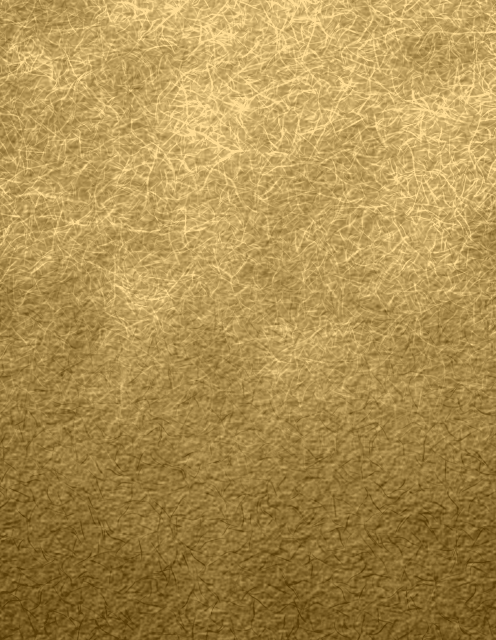
Write a Shadertoy shader that draws this texture.

```glsl
// Gold leather-like foil: a bright, fibrous upper part fading to a dark grained base.
// Tapered, bent strands are scattered on jittered grids at several scales, then
// added to a vertical light falloff, soft mottling and embossed grain.

const vec3 DARK_GOLD = vec3(0.45, 0.34, 0.12);
const vec3 PALE_GOLD = vec3(0.95, 0.82, 0.54);
const float PI = 3.14159;

// Sine-free hash: three random values per 2D point
vec3 hash3(vec2 p) {
    vec3 q = fract(p.xyx * vec3(0.1031, 0.1030, 0.0973));
    q += dot(q, q.yxz + 33.33);
    return fract((q.xxy + q.yzz) * q.zyx);
}

float valueNoise(vec2 p) {
    vec2 cell = floor(p);
    vec2 f = fract(p);
    f = f * f * (3.0 - 2.0 * f);
    float low = mix(hash3(cell).x, hash3(cell + vec2(1, 0)).x, f.x);
    float high = mix(hash3(cell + vec2(0, 1)).x, hash3(cell + vec2(1, 1)).x, f.x);
    return mix(low, high, f.y);
}

float fbm(vec2 p) {
    float sum = 0.0;
    float gain = 0.5;
    for (int i = 0; i < 4; i++) {
        sum += gain * valueNoise(p);
        p = mat2(1.6, 1.2, -1.2, 1.6) * p + 7.3;
        gain *= 0.5;
    }
    return sum / 0.9375;
}

// Slope of the noise along a light direction, like a lit relief
float emboss(vec2 p, vec2 lightStep) {
    return valueNoise(p + lightStep) - valueNoise(p - lightStep);
}

// Strongest strand covering p; width is in canvas heights
float strands(vec2 p, float scale, float width, float seed) {
    vec2 wobble = vec2(valueNoise(p * scale * 1.7 + seed),
                       valueNoise(p * scale * 1.7 + seed + 41.0)) - 0.5;
    vec2 q = p * scale + 0.35 * wobble + seed;
    vec2 cell = floor(q);
    float cover = 0.0;
    for (int y = -1; y <= 1; y++)
    for (int x = -1; x <= 1; x++)
    for (int k = 0; k < 3; k++) {
        vec2 home = cell + vec2(x, y);
        vec3 place = hash3(home + float(k) * 57.0);
        vec3 shape = hash3(home + float(k) * 57.0 + 191.0);
        float angle = PI * (place.z + 0.08 * (shape.y - 0.5));
        vec2 dir = normalize(vec2(cos(angle), 0.8 * sin(angle)));
        vec2 d = q - home - place.xy;
        float along = dot(d, dir);
        float across = dot(d, vec2(-dir.y, dir.x)) + (shape.y - 0.5) * 0.5 * along * along;
        float halfLength = 0.4 + 0.55 * shape.x;
        float taper = 1.0 - smoothstep(0.35, 1.0, abs(along) / halfLength);
        float line = 1.0 - smoothstep(0.0, width * scale, abs(across));
        cover = max(cover, line * taper * mix(0.3, 1.0, shape.z));
    }
    return cover;
}

// Vertical light with a soft glow above and darker side edges
float lightFalloff(vec2 uv) {
    float side = abs(uv.x - 0.5) * 2.0;
    float light = mix(0.04, 0.75, smoothstep(-0.15, 0.85, uv.y));
    float glow = exp(-6.0 * dot(uv - vec2(0.42, 0.9), uv - vec2(0.42, 0.9)));
    return light + 0.06 * glow - 0.13 * side * side * side;
}

void mainImage(out vec4 fragColor, in vec2 fragCoord) {
    vec2 uv = fragCoord / iResolution.xy;
    vec2 p = fragCoord / iResolution.y;
    float thin = max(0.0023, 1.1 / iResolution.y);

    // Soft patches, which also thin out the strands
    float mottle = fbm(p * vec2(9.0, 11.0) + 3.0);
    float sheen = smoothstep(0.15, 0.8, uv.y);

    // Bright strands from long and loose to short and dense
    float fibres = 0.60 * strands(p, 13.0, thin * 1.1, 5.0)
                 + 0.60 * strands(p, 23.0, thin, 23.0)
                 + 0.55 * strands(p, 37.0, thin, 71.0)
                 + 0.45 * strands(p, 56.0, thin * 0.9, 113.0);

    // Fine dark creases, strongest in the shaded base
    float creases = strands(p, 31.0, thin, 157.0);

    // Grain slightly stretched sideways
    float grain = 0.26 * emboss(p * vec2(190.0, 250.0), vec2(0.2, -0.4))
                + 0.16 * emboss(p * vec2(85.0, 120.0), vec2(0.25, -0.4))
                + 0.22 * (valueNoise(p * 290.0 + 19.0) - 0.5);

    float tone = lightFalloff(uv);
    tone += (mottle - 0.5) * mix(0.22, 0.50, sheen);
    tone += (fibres * mix(0.6, 1.4, mottle) - 0.22) * mix(0.10, 0.68, sheen);
    tone -= (creases - 0.08) * mix(0.28, 0.12, sheen);
    tone += grain * mix(1.05, 0.85, sheen);

    vec3 gold = mix(DARK_GOLD, PALE_GOLD, clamp(tone, -0.2, 1.1));
    fragColor = vec4(gold, 1.0);
}
```
